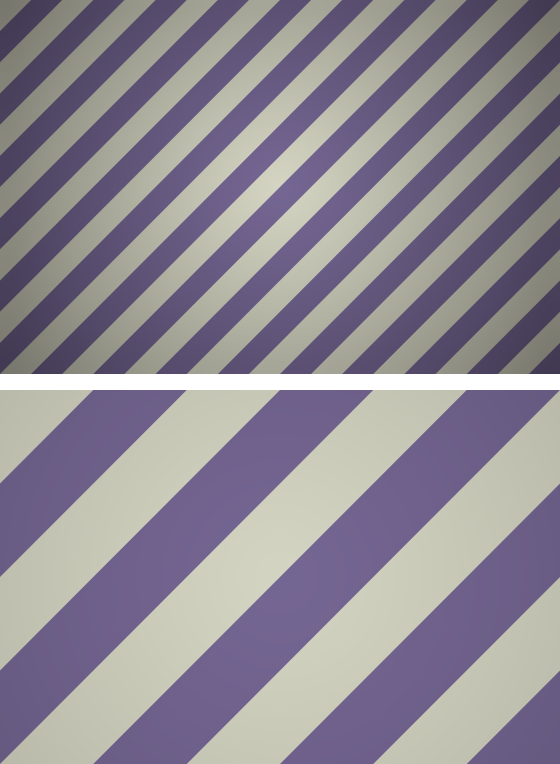
Top, the full canvas; bottom, a detail of the centre.
This pattern is drawn by a Shadertoy shader. Its source:

```glsl
// Diagonal stripes of violet and pale stone, equal in width and rising to the right,
// under a soft round vignette. Whole stripe counts per side and a mirrored,
// edge-flattened vignette let the tile wrap on both axes.

const vec2  STRIPE_COUNT  = vec2(9.0, 6.0);        // repeats across and down
const float STRIPE_SHARE  = 0.5;                   // violet part of each repeat
const float STRIPE_CENTER = 0.75;                  // violet centre within a repeat
const vec3  STONE         = vec3(0.83, 0.83, 0.76);
const vec3  VIOLET        = vec3(0.457, 0.40, 0.575);
const float SHADE_DEPTH   = 0.46;                  // darkening at the corners
const float SHADE_POWER   = 1.2;                   // above 1 flattens the centre
const float EDGE_BLEND    = 0.08;                  // border zone that levels the shade

// Coverage of the violet stripe, smoothed over about one pixel
float stripeCoverage(vec2 uv) {
    float phase = dot(uv, STRIPE_COUNT * vec2(1.0, -1.0));
    float offset = abs(fract(phase - STRIPE_CENTER + 0.5) - 0.5);
    float pixel = length(STRIPE_COUNT / iResolution.xy);
    return clamp((0.5 * STRIPE_SHARE - offset) / pixel + 0.5, 0.0, 1.0);
}

// Round falloff: 1 at the centre, darkest in the corners
float vignette(vec2 uv) {
    vec2 fromCenter = abs(2.0 * uv - 1.0);
    // Bring the slope to zero at the border so neighbouring tiles join smoothly
    vec2 border = max(fromCenter - 1.0 + EDGE_BLEND, 0.0);
    fromCenter -= 0.5 * border * border / EDGE_BLEND;
    float radius = length(fromCenter * iResolution.xy) / length(iResolution.xy);
    return 1.0 - SHADE_DEPTH * pow(radius, SHADE_POWER);
}

void mainImage(out vec4 fragColor, in vec2 fragCoord) {
    vec2 uv = fragCoord / iResolution.xy;
    vec3 color = mix(STONE, VIOLET, stripeCoverage(uv));
    fragColor = vec4(color * vignette(uv), 1.0);
}
```
